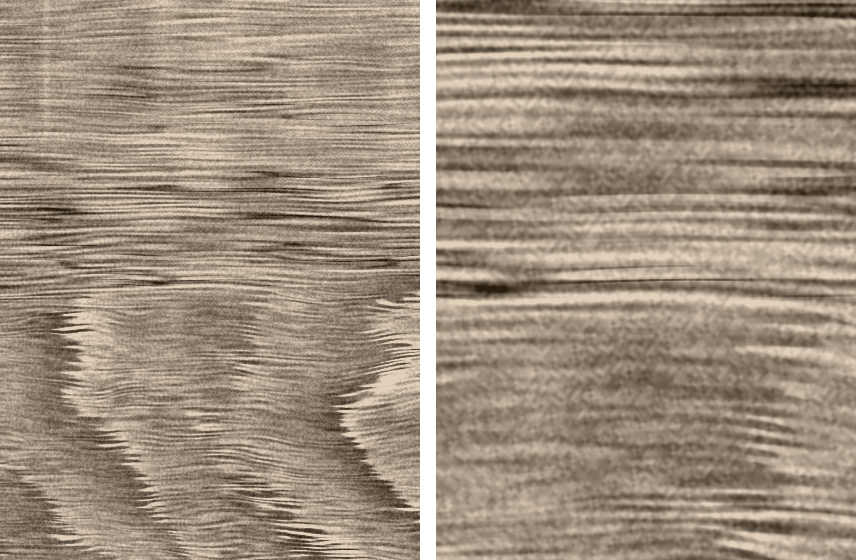
Left, the full canvas; right, a detail of the centre.
Reproduce this texture procedurally as a Shadertoy shader.

```glsl
// Weathered oak board: straight brushed grain above, feathered cathedral figure below.

const vec3 DARK_WOOD = vec3(0.27, 0.22, 0.16);
const vec3 PALE_WOOD = vec3(0.84, 0.77, 0.69);
const float BASE_TONE = 0.60;
const float LONG_LINES = 82.0;               // grain lines per canvas height
const float SHORT_LINES = 98.0;
const vec2 FINE_GRAIN = vec2(11.0, 270.0);   // noise cells per canvas height
const vec2 HAIR_GRAIN = vec2(32.0, 270.0);
const vec2 PORE_GRAIN = vec2(5.0, 105.0);
const float SPECKLE_SCALE = 400.0;
const float SEAM_HEIGHT = 0.45;
const float SEAM_SLOPE = 0.07;
const float ARCH_SPACING = 0.25;
const float ARCH_TIP_HEIGHT = 0.28;
const float ARCH_PHASE = 0.19;
const mat2 TURN = mat2(0.8, 0.6, -0.6, 0.8);
const float TAU = 6.28319;

float hash(vec2 p) {
    return fract(sin(dot(p, vec2(127.1, 311.7))) * 43758.5453);
}

// Smooth value noise, centred on zero
float noise(vec2 p) {
    vec2 i = floor(p), f = fract(p);
    f = f * f * (3.0 - 2.0 * f);
    float low = mix(hash(i), hash(i + vec2(1, 0)), f.x);
    float high = mix(hash(i + vec2(0, 1)), hash(i + vec2(1, 1)), f.x);
    return mix(low, high, f.y) - 0.5;
}

// Noise with crisper flanks, for fibres that read as separate strokes
float strokes(vec2 p) {
    return smoothstep(-0.36, 0.36, noise(p)) - 0.5;
}

// Nearly even grain lines that wander, merge and break along their length
float grainLines(vec2 p, float density, float breaks) {
    float wander = 2.4 * noise(p * vec2(breaks * 0.6, density * 0.22) + 13.0)
                 + 1.1 * noise(p * vec2(breaks, density * 0.8) + 29.0);
    float wave = sin(TAU * (p.y * density + wander));
    float weight = 0.5 + 0.9 * noise(p * vec2(breaks * 1.3, density * 0.7) + 47.0);
    return wave * weight;
}

// Long fibres with dark open pores, strongest just above the seam
float straightGrain(vec2 p) {
    vec2 q = p;
    q.y += 0.026 * noise(p * vec2(3.0, 5.0) + 7.0) + 0.005 * noise(p * vec2(10.0, 26.0));
    float depth = 1.0 - smoothstep(0.62, 0.90, p.y);
    float fibres = 0.34 * grainLines(q, LONG_LINES, 5.0) + 0.44 * strokes(q * FINE_GRAIN + 31.0);
    fibres *= mix(0.75, 1.15, depth);

    float ridge = abs(noise(q * PORE_GRAIN + 53.0));
    float broken = smoothstep(-0.05, 0.25, noise(q * vec2(8.0, 60.0) + 17.0));
    float pores = (1.0 - smoothstep(0.02, 0.13, ridge)) * broken;

    // Pale cross flecks and broad tonal drift
    float flecks = noise(vec2(p.x * 24.0, p.y * 6.0) + 3.0) * smoothstep(0.70, 0.92, p.y);
    float scar = exp(-pow((p.x - 0.083) / 0.007, 2.0)) * smoothstep(0.70, 0.82, p.y);
    float drift = 0.26 * noise(p * vec2(4.0, 12.0) + 71.0);
    return fibres - mix(0.24, 0.50, depth) * pores + 0.22 * flecks + 0.16 * scar
        + drift + 0.11 - 0.05 * depth;
}

// Nested arches pointing left: x is a pale crest, y the dark rear edge
vec2 archFigure(vec2 p, float fibre) {
    float dy = p.y - ARCH_TIP_HEIGHT + 0.12 * noise(vec2(p.x * 5.0, 2.0));
    float arm = sqrt(dy * dy + 0.0003) * (dy > 0.0 ? 0.75 : 1.15);
    float x = p.x - arm + 0.12 * noise(p * vec2(4.0, 9.0) + 11.0);
    x += 0.040 * noise(p * vec2(12.0, 24.0) + 5.0) + 0.026 * fibre;
    float s = fract((x + ARCH_PHASE) / ARCH_SPACING);
    float front = smoothstep(0.0, 0.13, s);
    float crest = front * exp(-4.5 * s);
    float shade = smoothstep(0.45, 1.0, s) * step(0.13, s) + (1.0 - front);
    float strength = clamp(0.85 + 1.2 * noise(p * vec2(5.0, 7.0) + 43.0), 0.35, 1.3);
    return vec2(crest, shade) * strength;
}

float figuredGrain(vec2 p) {
    vec2 q = p;
    q.y += 0.036 * noise(p * vec2(5.0, 6.0) + 23.0) + 0.007 * noise(p * vec2(17.0, 27.0));
    float lines = grainLines(q, SHORT_LINES, 13.0);
    float hairs = strokes(q * HAIR_GRAIN + 83.0);
    vec2 arch = archFigure(p, lines + hairs);
    float cover = 0.80 + 0.6 * noise(p * vec2(7.0, 11.0) + 37.0) + 0.7 * arch.x;
    float clouds = 0.22 * noise(p * vec2(6.0, 9.0) + 97.0);
    return (0.32 * lines + 0.42 * hairs) * cover + clouds
        + 0.56 * arch.x - 0.25 * arch.y - 0.02;
}

void mainImage(out vec4 fragColor, in vec2 fragCoord) {
    vec2 p = fragCoord / iResolution.y;

    // Blend the two zones along a ragged, tilted seam
    float seam = SEAM_HEIGHT + SEAM_SLOPE * p.x + 0.030 * noise(p * vec2(7.0, 60.0));
    float upper = smoothstep(-0.015, 0.015, p.y - seam);
    float tone = BASE_TONE + mix(figuredGrain(p), straightGrain(p), upper);

    // Printed speckle over the whole surface, turned off the grain axis
    vec2 turned = TURN * p;
    tone += 0.32 * noise(turned * SPECKLE_SCALE);
    tone += 0.14 * noise(turned * SPECKLE_SCALE * 0.5 + 19.0);
    tone = clamp(tone, -0.20, 1.08);

    fragColor = vec4(mix(DARK_WOOD, PALE_WOOD, tone), 1.0);
}
```
